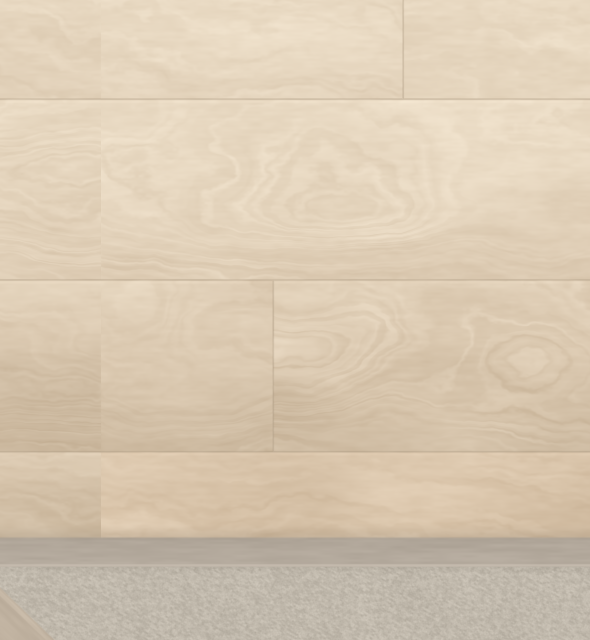
This texture is drawn by a WebGL 2 fragment shader. Its source:

```glsl
#version 300 es
precision highp float;
// Pale oak planks with fine seams above a grey trim strip and a woven carpet.
#define PLANK_LENGTH 1.5
#define ROW_SHIFT 0.8515
#define FIRST_JOINT 0.427
#define SEAM_HALF_WIDTH 0.0009
#define SEAM_STRENGTH 0.55
#define WALL_BOTTOM 0.160
#define TRIM_BOTTOM 0.1146
#define PRINT_EDGE 0.1576
#define RING_COUNT 42.0
#define GRAIN_STRENGTH 0.062
#define CARPET_SCALE 270.0

uniform vec2 u_resolution;
out vec4 fragColor;

const vec3 OAK_LIGHT = vec3(0.910, 0.850, 0.760);
const vec3 OAK_MID = vec3(0.865, 0.795, 0.700);
const vec3 OAK_DEEP = vec3(0.800, 0.725, 0.625);
const vec3 SEAM = vec3(0.700, 0.630, 0.535);
const vec3 TRIM = vec3(0.700, 0.660, 0.610);
const vec3 CARPET = vec3(0.750, 0.720, 0.670);

float hash(vec2 p) {
  vec3 q = fract(vec3(p.xyx) * 0.1031);
  q += dot(q, q.yzx + 33.33);
  return fract((q.x + q.y) * q.z);
}

float noise(vec2 p) {
  vec2 i = floor(p), f = fract(p);
  f = f * f * (3.0 - 2.0 * f);
  return mix(mix(hash(i), hash(i + vec2(1, 0)), f.x),
             mix(hash(i + vec2(0, 1)), hash(i + 1.0), f.x), f.y);
}

float fbm(vec2 p) {
  float sum = 0.0, amp = 0.5;
  for (int i = 0; i < 4; i++) {
    sum += amp * noise(p);
    p = p * 2.03 + 17.7;
    amp *= 0.5;
  }
  return sum;
}

// Smooth line of given half width around distance d
float line(float d, float halfWidth, float px) {
  return 1.0 - smoothstep(halfWidth - 0.8 * px, halfWidth + 1.1 * px, abs(d));
}

// Fine fibres running along x, centred on zero
float fibres(vec2 p) {
  return 0.6 * noise(p * vec2(14.0, 150.0)) + 0.4 * noise(p * vec2(45.0, 290.0)) - 0.5;
}

// Growth rings: contours of a smooth stretched field, broken into short pores
float figure(vec2 p, float amount) {
  float wobble = fbm(p * vec2(22.0, 34.0)) - 0.47;
  float hills = noise(p * vec2(3.4, 6.5)) + 0.4 * noise(p * vec2(8.0, 13.0) + 5.3);
  float height = amount * hills + 2.2 * p.y + 0.3 * p.x + 0.13 * wobble;
  float rings = noise(vec2(height * RING_COUNT, p.x * 5.0)) - 0.5;
  float wide = noise(vec2(height * RING_COUNT * 0.3, p.x * 3.0 + 8.0)) - 0.5;
  float pores = noise(p * vec2(60.0, 170.0)) - 0.5;
  float fade = 0.45 + 0.9 * noise(p * vec2(5.0, 11.0) + 31.0);
  return fade * (0.75 * rings + 0.45 * wide) + 0.28 * pores;
}

vec3 planks(vec2 p, float px) {
  // Rows grow slightly taller upward
  float rowPos = (sqrt(0.06838 + 0.028 * (p.y - 0.294)) - 0.2615) / 0.014;
  float row = floor(rowPos), v = fract(rowPos);
  float rowHeight = 0.2615 + 0.014 * rowPos;
  float along = p.x - FIRST_JOINT - row * ROW_SHIFT;
  float plank = floor(along / PLANK_LENGTH);
  float joint = along - PLANK_LENGTH * floor(along / PLANK_LENGTH + 0.5);
  float leftPart = 1.0 - smoothstep(PRINT_EDGE - 2.0 * px, PRINT_EDGE + 2.0 * px, p.x);

  // Each board, and the print repeat at the left, has its own grain
  vec2 seed = vec2(hash(vec2(row + 9.0, plank + 5.0)), hash(vec2(plank + 21.0, row + 4.0)));
  vec2 q = p + floor(seed * 40.0) + step(p.x, PRINT_EDGE) * vec2(3.7, 0.13);
  float inner = step(-0.5, row) * step(row, 1.5);
  float belly = smoothstep(0.0, 0.35, v) * smoothstep(1.05, 0.6, v);
  float grain = figure(q, mix(0.3, 0.45 + 0.55 * belly, inner));

  // Light falls off downward, soft clouds shift the tone
  float tone = 0.13 + 0.80 * smoothstep(0.10, 1.0, p.y);
  tone += 0.60 * (fbm(q * vec2(3.5, 9.0)) - 0.47) + 0.20 * (v - 0.5) + 0.10 * (seed.x - 0.5);
  tone += leftPart * 0.07 * (mod(row, 2.0) * 2.0 - 1.0) * step(-0.5, row);
  tone = clamp(tone, 0.0, 1.0);
  vec3 col = mix(OAK_DEEP, OAK_MID, smoothstep(0.0, 0.5, tone));
  col = mix(col, OAK_LIGHT, smoothstep(0.42, 0.95, tone));
  col += GRAIN_STRENGTH * vec3(0.85, 1.0, 1.15) * (grain + 0.4 * fibres(q));
  col += vec3(0.008, -0.002, -0.008) * step(row, -0.5) * (1.0 - leftPart);

  // Soft seams with a faint bevel highlight below
  float across = (v - step(0.5, v)) * rowHeight;
  col += 0.015 * line(across + 0.0040, 0.0014, px);
  float seam = max(line(across, SEAM_HALF_WIDTH, px), line(joint, SEAM_HALF_WIDTH, px));
  seam *= SEAM_STRENGTH * (0.8 + 0.4 * noise(p * 35.0));
  col = mix(col, SEAM, seam);
  return col * (1.0 - 0.06 * smoothstep(0.022, 0.0, p.y - WALL_BOTTOM));
}

vec3 carpet(vec2 p) {
  vec2 w = mat2(0.88, 0.47, -0.47, 0.88) * p * CARPET_SCALE;
  float loops = noise(w * vec2(0.75, 1.2)) + 0.5 * noise(w * 1.8) - 0.75;
  float shade = 0.075 * loops + 0.03 * (fbm(p * 14.0) - 0.47);
  return CARPET + shade - 0.03 * smoothstep(0.10, TRIM_BOTTOM, p.y);
}

vec3 trim(vec2 p) {
  float h = (p.y - TRIM_BOTTOM) / (WALL_BOTTOM - TRIM_BOTTOM);
  return TRIM + 0.05 * fibres(p) + 0.025 * (0.5 - h) - 0.02 * smoothstep(0.85, 1.0, h);
}

void main() {
  float px = 1.0 / u_resolution.y;
  vec2 p = gl_FragCoord.xy * px;
  vec3 col = mix(carpet(p), trim(p), smoothstep(-px, px, p.y - TRIM_BOTTOM));
  col = mix(col, vec3(0.79, 0.75, 0.70), 0.7 * line(p.y - TRIM_BOTTOM - 0.002, 0.0016, px));
  col = mix(col, planks(p, px), smoothstep(-1.5 * px, 1.5 * px, p.y - WALL_BOTTOM));

  // Slanted board in the lower left corner
  vec2 dir = normalize(vec2(0.085, -0.082));
  vec2 board = vec2(dot(p, dir), dot(p - vec2(0.0, 0.082), vec2(-dir.y, dir.x)));
  vec3 boardCol = vec3(0.745, 0.690, 0.620) + 0.05 * fibres(board + 2.0);
  boardCol += 0.03 * line(board.y + 0.006, 0.003, px);
  col = mix(col, boardCol, 1.0 - smoothstep(-px, px, board.y));
  fragColor = vec4(clamp(col, 0.0, 1.0), 1.0);
}
```
